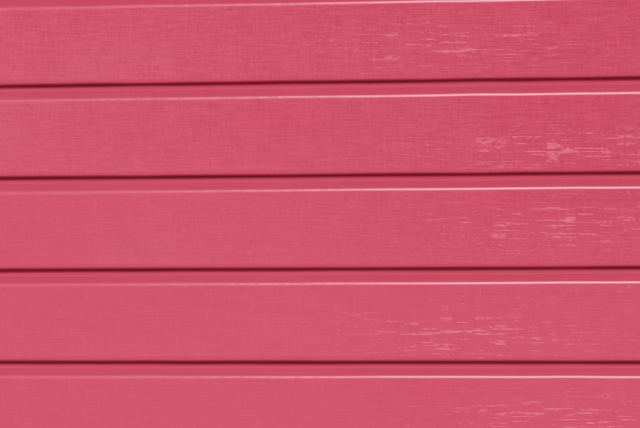
Write a WebGL 2 fragment shader that draws this texture.

```glsl
#version 300 es
precision highp float;
// Pink painted wooden planks with dark grooves, shiny bevels and worn brush grain.
uniform vec2 u_resolution;
out vec4 fragColor;

const vec3 PAINT = vec3(0.82, 0.325, 0.415);
const vec3 PAINT_LIGHT = vec3(0.83, 0.355, 0.445);
const vec3 PAINT_SHADE = vec3(0.77, 0.28, 0.37);
const vec3 GROOVE_EDGE = vec3(0.60, 0.16, 0.23);
const vec3 GROOVE_CORE = vec3(0.40, 0.07, 0.13);
const vec3 SCUFF = vec3(0.89, 0.49, 0.56);
const vec3 SHINE = vec3(0.97, 0.70, 0.76);

const float FIRST_GROOVE = 0.153;  // height of the lowest groove
const float PITCH_LEFT = 0.215;    // plank height at the left edge
const float PITCH_RIGHT = 0.2215;  // plank height at the right edge
const float BEVEL = 0.034;         // drop from groove to shiny edge

float hash(vec2 p) {
  return fract(sin(dot(p, vec2(127.1, 311.7))) * 43758.5453);
}

float noise(vec2 p) {
  vec2 i = floor(p);
  vec2 f = fract(p);
  f = f * f * (3.0 - 2.0 * f);
  float low = mix(hash(i), hash(i + vec2(1.0, 0.0)), f.x);
  float high = mix(hash(i + vec2(0.0, 1.0)), hash(i + 1.0), f.x);
  return mix(low, high, f.y);
}

// Soft-edged line of the given half width around distance zero.
float line(float d, float halfWidth, float blur) {
  return 1.0 - smoothstep(halfWidth - blur, halfWidth + blur, abs(d));
}

// Crossed brush and canvas grain, centred on zero.
float grain(vec2 p) {
  float along = noise(p * vec2(28.0, 330.0));
  float across = noise(p * vec2(300.0, 45.0));
  float speck = noise(p * 240.0);
  return along * 0.45 + across * 0.25 + speck * 0.3 - 0.5;
}

// Thin horizontal scratches gathered in one patch per plank.
float scratches(vec2 p, float across, float local, float plank) {
  vec2 center = vec2(0.62 + 0.3 * hash(vec2(plank, 4.0)),
                     0.25 + 0.4 * hash(vec2(plank, 9.0)));
  vec2 offset = (vec2(across, local) - center) / vec2(0.24, 0.32);
  float patchMask = exp(-dot(offset, offset));
  float streak = noise(p * vec2(24.0, 260.0) + plank * 17.0);
  float broken = noise(p * vec2(150.0, 280.0));
  return smoothstep(0.68, 0.95, streak * 0.7 + broken * 0.3 + 0.12 * patchMask)
       * patchMask;
}

// Even paint with slow tonal drift and fine grain.
vec3 paintColor(vec2 p, float across, float local) {
  float drift = noise(p * vec2(3.0, 7.0)) - 0.5;
  float light = 0.45 - 0.35 * across + 0.6 * drift + 0.35 * (0.5 - local);
  vec3 color = mix(PAINT, PAINT_LIGHT, clamp(light + 0.25, 0.0, 1.0));
  float upperRight = smoothstep(0.3, 1.1, p.y + 0.3 * across);
  color = mix(color, PAINT_SHADE, 0.4 * upperRight * across);
  return color + grain(p) * mix(0.035, 0.09, upperRight);
}

void main() {
  vec2 p = gl_FragCoord.xy / u_resolution.y;
  float across = gl_FragCoord.x / u_resolution.x;
  float blur = max(1.0 / u_resolution.y, 0.0015);

  // Plank coordinates, fanning out slightly to the right
  float pitch = mix(PITCH_LEFT, PITCH_RIGHT, across);
  float row = (p.y - FIRST_GROOVE) / pitch;
  float plank = floor(row);
  float local = fract(row);
  float above = local * pitch;          // distance over the lower groove
  float below = (1.0 - local) * pitch;  // distance under the upper groove
  float wobble = 0.0012 * (noise(vec2(p.x * 9.0, plank * 7.0)) - 0.5);

  vec3 color = paintColor(p, across, local);

  // Scuffs and scattered specks
  color = mix(color, SCUFF, 0.8 * scratches(p, across, local, plank));
  float speck = smoothstep(0.9, 0.98, noise(p * vec2(130.0, 210.0)));
  float speckArea = smoothstep(0.5, 0.8, noise(p * vec2(5.0, 9.0) + 3.0));
  color = mix(color, SCUFF, 0.5 * speck * speckArea * smoothstep(0.1, 0.9, across));

  // Recessed strip between the groove and the shiny edge
  float strip = 1.0 - smoothstep(BEVEL - 0.006, BEVEL, below);
  float ridges = noise(vec2(p.x * 6.0, below * 330.0));
  color = mix(color, PAINT_SHADE, strip * (0.45 + 0.4 * ridges));
  color = mix(color, SCUFF, 0.25 * line(below - 0.012, 0.001, blur));

  // Shiny edge, broken on the left and bright on the right
  float gleam = smoothstep(-0.05, 0.8, across + 0.1 * (hash(vec2(plank, 2.0)) - 0.5));
  float chips = noise(vec2(p.x * 110.0, plank * 5.0));
  gleam *= mix(0.45 + 0.6 * chips, 1.0, smoothstep(0.35, 0.7, across));
  float edge = below - BEVEL + wobble;
  color = mix(color, SCUFF, 0.35 * line(edge, 0.004, 0.003));
  color = mix(color, SHINE, gleam * line(edge, 0.0022, blur));

  // Groove with a soft shadow on the plank above it
  float groove = min(above, below) + wobble;
  color = mix(color, PAINT_SHADE, 0.8 * (1.0 - smoothstep(0.002, 0.018, above)));
  color = mix(color, GROOVE_EDGE, 0.9 * line(groove, 0.0055, 0.0025));
  color = mix(color, GROOVE_CORE, 0.9 * line(groove, 0.0024, blur));

  fragColor = vec4(clamp(color, 0.0, 1.0), 1.0);
}
```
